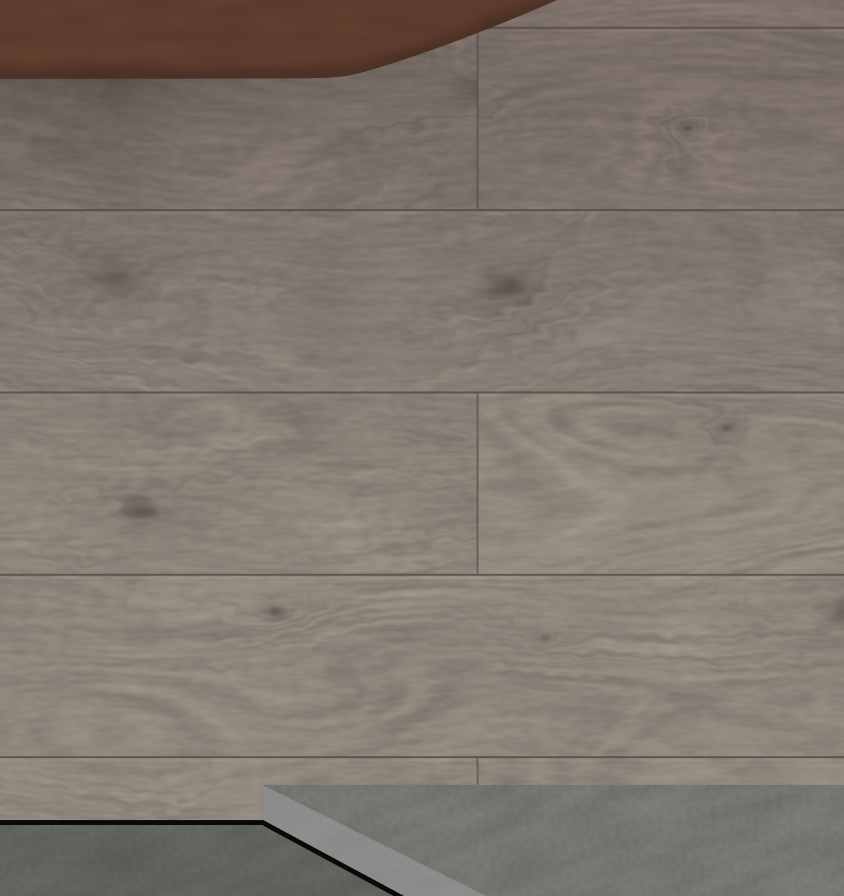
A Shadertoy shader for this texture:

```glsl
// Grey oak plank floor with staggered joints, a brown table edge above and slate panels below.

// Layout, in units of canvas height
const float ROW_HEIGHT   = 0.2035;
const float ROW_BASE     = 0.155;
const float PLANK_LENGTH = 1.9;
const float JOINT_X      = 0.533;
const float SEAM_WIDTH   = 0.0022;
const float KNOT_SPACING = 0.42;
const float TABLE_Y      = 0.912;
const float TABLE_BEND_X = 0.385;
const float CORNER_X     = 0.293;
const float PANEL_Y      = 0.124;
const float RIM_Y        = 0.082;
const float RIM_WIDTH    = 0.0055;

// Colours
const vec3 WOOD_LIT    = vec3(0.560, 0.526, 0.486);
const vec3 WOOD_SHADED = vec3(0.485, 0.440, 0.412);
const vec3 GRAIN_TINT  = vec3(0.95, 1.00, 1.03);
const vec3 SEAM        = vec3(0.330, 0.290, 0.265);
const vec3 KNOT        = vec3(0.310, 0.275, 0.260);
const vec3 TABLE       = vec3(0.350, 0.225, 0.168);
const vec3 PANEL_RIGHT = vec3(0.450, 0.465, 0.435);
const vec3 PANEL_LEFT  = vec3(0.375, 0.385, 0.360);
const vec3 STRIP       = vec3(0.550, 0.550, 0.545);
const vec3 RIM         = vec3(0.035, 0.035, 0.030);

// Strengths
const float GRAIN_CONTRAST = 0.115;
const float PORE_CONTRAST  = 0.085;
const float PLANK_VARIATION = 0.035;
const float TABLE_SHADOW   = 0.17;

vec2 hash2(vec2 p) {
    vec3 q = fract(p.xyx * vec3(0.1031, 0.1030, 0.0973));
    q += dot(q, q.yzx + 33.33);
    return fract((q.xx + q.yz) * q.zy);
}

vec2 gradientAt(vec2 cell) {
    float angle = 6.28318 * hash2(cell).x;
    return vec2(cos(angle), sin(angle));
}

float gradientNoise(vec2 p) {
    vec2 i = floor(p), f = p - i;
    vec2 u = f * f * f * (f * (f * 6.0 - 15.0) + 10.0);
    vec2 e = vec2(1.0, 0.0);
    float low  = mix(dot(gradientAt(i), f), dot(gradientAt(i + e), f - e), u.x);
    float high = mix(dot(gradientAt(i + e.yx), f - e.yx), dot(gradientAt(i + 1.0), f - 1.0), u.x);
    return 1.4 * mix(low, high, u.y);
}

// Antialiased coverage of a signed distance
float cover(float d) {
    return clamp(0.5 - d * iResolution.y, 0.0, 1.0);
}

// Knots of one plank: x = dark core, y = bend of the grain around it
vec2 knots(vec2 local, vec2 plank) {
    vec2 total = vec2(0.0);
    float cell = floor(local.x / KNOT_SPACING);
    for (float i = -1.0; i <= 1.0; i++) {
        vec2 key = vec2(cell + i + 17.0 * plank.x, plank.y * 7.0) + 90.0;
        vec2 place = hash2(key), shape = hash2(key + 41.7);
        vec2 center = vec2((cell + i + 0.2 + 0.6 * place.x) * KNOT_SPACING,
                           (0.15 + 0.7 * place.y) * ROW_HEIGHT);
        float size = mix(0.005, 0.019, shape.x * shape.x);
        float d = length((local - center) / vec2(1.6, 1.0)) / size;
        d *= 1.0 + 0.5 * gradientNoise(local * vec2(40.0, 75.0) + key);
        total.x += mix(0.35, 0.75, shape.y) * (0.6 * exp(-d * d * 1.6) + 0.4 * exp(-d * 0.9));
        total.y += exp(-d * 0.33);
    }
    return total;
}

vec3 floorColor(vec2 p) {
    // Plank cell; every other row is shifted by half a length
    float row = floor((p.y - ROW_BASE) / ROW_HEIGHT);
    float along = (p.x - JOINT_X) / PLANK_LENGTH + 0.5 * (1.0 - mod(row, 2.0));
    vec2 plank = vec2(floor(along), row);
    vec2 local = vec2(fract(along) * PLANK_LENGTH, p.y - ROW_BASE - row * ROW_HEIGHT);
    vec2 seed = hash2(plank + 23.0);
    vec2 g = local + seed * 37.0;
    vec2 knot = knots(local, plank);

    // Growth rings bent into arches, broken streaks and fine pores
    float arch = gradientNoise(g * vec2(2.4, 8.0));
    float phase = g.y * 42.0 + 7.0 * arch + 5.0 * knot.y;
    float rings = gradientNoise(vec2(g.x * 4.0, phase * 1.5));
    rings *= 0.65 + 0.6 * gradientNoise(g * vec2(4.0, 13.0) + 5.0);
    float streaks = gradientNoise(vec2(g.x * 13.0, g.y * 120.0 + 5.0 * arch));
    float pores = gradientNoise(g * vec2(55.0, 210.0));
    float tone = 1.0 + GRAIN_CONTRAST * rings + PORE_CONTRAST * (0.7 * streaks + 0.5 * pores)
               + PLANK_VARIATION * (seed.x - 0.5) + 0.03 * arch;

    vec3 color = mix(WOOD_SHADED, WOOD_LIT, smoothstep(0.98, 0.3, p.y));
    color *= mix(GRAIN_TINT, vec3(1.0), clamp(tone, 0.0, 1.0)) * tone;
    color = mix(color, KNOT, min(knot.x, 0.85));

    // Seams with a faint bevel highlight
    float rowGap = min(local.y, ROW_HEIGHT - local.y);
    float endGap = min(local.x, PLANK_LENGTH - local.x);
    color *= 1.0 + 0.05 * cover(abs(ROW_HEIGHT - local.y - 1.6 * SEAM_WIDTH) - 0.5 * SEAM_WIDTH);
    float seam = max(cover(rowGap - 0.5 * SEAM_WIDTH), 0.8 * cover(endGap - 0.5 * SEAM_WIDTH));
    return mix(color, SEAM, 0.8 * seam);
}

void mainImage(out vec4 fragColor, in vec2 fragCoord) {
    vec2 p = fragCoord / iResolution.y;
    vec3 color = floorColor(p);

    // Table edge and its soft shadow
    float bend = p.x - TABLE_BEND_X;
    float rise = 0.5 * (bend + sqrt(bend * bend + 0.0004));
    float below = TABLE_Y + 0.3 * rise + 0.3 * rise * rise - p.y;
    float shadow = exp(-max(below, 0.0) / 0.08) * smoothstep(0.75, 0.0, p.x);
    color *= 1.0 - TABLE_SHADOW * shadow;
    float leather = 1.0 + 0.06 * gradientNoise(p * vec2(14.0, 60.0));
    vec3 table = TABLE * leather * mix(0.85, 1.06, smoothstep(0.0, 0.025, -below));
    color = mix(color, table, cover(below));

    // Slate panels, pale strip and black rim
    float right = max(p.x - CORNER_X, 0.0);
    float rimEdge = RIM_Y - 0.539 * right;
    float stripEdge = PANEL_Y - 0.497 * right;
    float slate = 1.0 + 0.07 * gradientNoise(vec2(p.x + 2.0 * p.y, p.y - 0.4 * p.x) * vec2(7.0, 45.0))
                + 0.04 * gradientNoise(p * 150.0);
    float rightSide = cover(CORNER_X - p.x);
    color = mix(color, PANEL_RIGHT * slate, rightSide * cover(p.y - PANEL_Y));
    color = mix(color, STRIP * mix(1.0, slate, 0.3), rightSide * cover((p.y - stripEdge) * 0.895));
    float rim = (p.y - rimEdge) * (right > 0.0 ? 0.88 : 1.0);
    color = mix(color, PANEL_LEFT * slate, cover(rim));
    color = mix(color, RIM, cover(abs(rim) - 0.5 * RIM_WIDTH));

    fragColor = vec4(color, 1.0);
}
```
